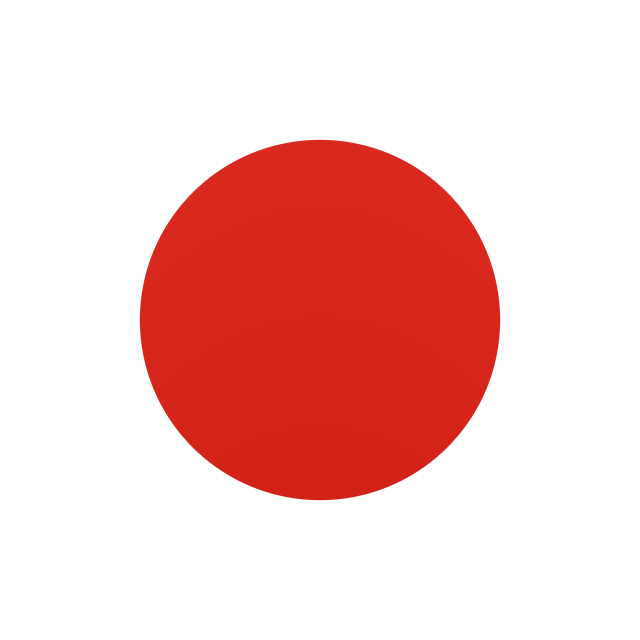
Reproduce this background procedurally as a Shadertoy shader.

```glsl
// A single red disc centred on a plain white ground.
// The disc is a circle distance function with a smoothed rim; its fill is a
// faint vertical gradient, slightly deeper towards the bottom centre.

const vec3 GROUND_WHITE = vec3(1.0);
const vec3 RED_TOP      = vec3(0.850, 0.157, 0.114);
const vec3 RED_BOTTOM   = vec3(0.824, 0.133, 0.090);

const vec2  DISC_CENTRE = vec2(0.5, 0.5);
const float DISC_RADIUS = 0.2815;
const float SIDE_LIFT   = 0.25;   // how much the sides lean to the top colour

float circleDistance(vec2 point, vec2 centre, float radius) {
    return length(point - centre) - radius;
}

// Fill colour from the position within the disc, in units of its radius
vec3 discColour(vec2 local) {
    float height = 0.5 + 0.5 * local.y;
    float lift = height + SIDE_LIFT * local.x * local.x;
    return mix(RED_BOTTOM, RED_TOP, clamp(lift, 0.0, 1.0));
}

void mainImage(out vec4 fragColor, in vec2 fragCoord) {
    // Canvas units, kept square about the centre
    float canvasSize = min(iResolution.x, iResolution.y);
    vec2 point = (fragCoord - 0.5 * iResolution.xy) / canvasSize + 0.5;
    float pixel = 1.0 / canvasSize;

    // Disc with a rim one pixel wide
    float distanceToRim = circleDistance(point, DISC_CENTRE, DISC_RADIUS);
    float coverage = clamp(0.5 - distanceToRim / pixel, 0.0, 1.0);

    vec3 red = discColour((point - DISC_CENTRE) / DISC_RADIUS);
    fragColor = vec4(mix(GROUND_WHITE, red, coverage), 1.0);
}
```
